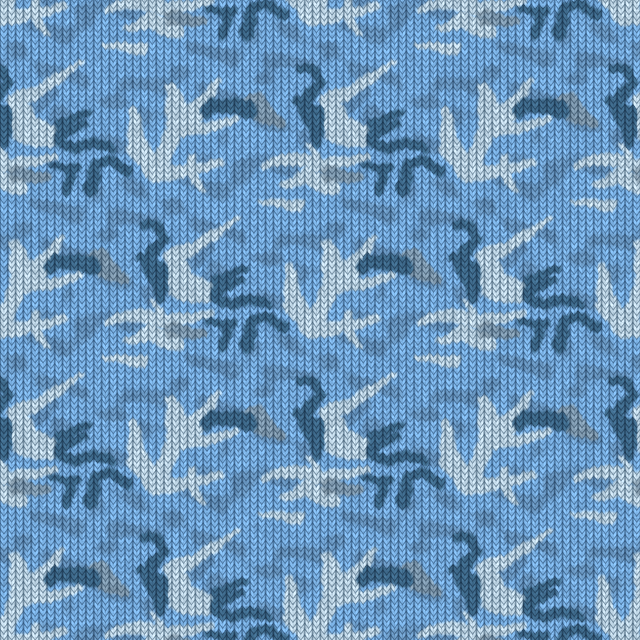
A three.js fragment shader for this pattern:

```glsl
// Blue camouflage in a half-drop repeat, knitted in fine stocking stitch.
varying vec2 vUv;

const float TILE = 48.83;              // repeat, in hundredths of the canvas
const vec2 STITCHES = vec2(81.92, 108.54); // columns and rows across the canvas
const float SLANT = 0.85;              // rise of a stitch leg, in rows
const float SNAP = 0.3;                // how far colour edges follow stitches
const float SOFT = 0.28;               // half width of a colour edge
const float GRAIN = 400.0;             // wool fibre cells across the canvas
const vec3 SKY = vec3(0.47, 0.685, 0.90);
const vec3 MID = vec3(0.40, 0.58, 0.76);
const vec3 PALE = vec3(0.73, 0.825, 0.905);
const vec3 GREY = vec3(0.50, 0.59, 0.67);
const vec3 DEEP = vec3(0.24, 0.41, 0.55);
const vec3 LIT = vec3(1.10, 1.08, 1.05); // tint on the crown of a stitch
const vec3 GAP = vec3(0.16, 0.28, 0.36); // tint deep between stitches

float hash(vec2 p) {
  vec3 q = fract(vec3(p.xyx) * 0.1031);
  q += dot(q, q.yzx + 33.33);
  return fract((q.x + q.y) * q.z);
}

// Nearest copy of a motif centre on the half-drop lattice, gently warped.
vec2 fold(vec2 p, vec2 centre) {
  vec2 q = p - centre;
  q -= floor(q.y / (0.5 * TILE) + 0.5) * 0.5 * TILE;
  q.x -= floor(q.x / TILE + 0.5) * TILE;
  return q + 0.14 * sin(q.yx * vec2(1.7, 1.4)) + 0.08 * sin(q.yx * 3.3 + 1.0);
}

// Distance to a tapered stroke from a to b.
float limb(vec2 p, vec2 a, vec2 b, float ra, float rb) {
  vec2 ab = b - a;
  float h = clamp(dot(p - a, ab) / dot(ab, ab), 0.0, 1.0);
  return length(p - a - ab * h) - mix(ra, rb, h);
}

float cover(float d) { return 1.0 - smoothstep(-SOFT, SOFT, d); }

// Soft horizontal smudges; wave numbers with an even sum keep the repeat.
float smudges(vec2 p) {
  vec2 q = p * 6.28319 / TILE;
  float n = sin(q.x + 5.0 * q.y + 1.6 * sin(2.0 * q.x + 2.0 * q.y));
  n += sin(3.0 * q.x - 7.0 * q.y + 1.3 * sin(4.0 * q.x + 2.0 * q.y) + 2.0);
  n += 0.7 * sin(5.0 * q.x + 9.0 * q.y + 1.2 * sin(3.0 * q.x - 5.0 * q.y));
  return smoothstep(0.2, 1.6, n);
}

vec3 camouflage(vec2 p) {
  float pale = 1e3, grey = 1e3, deep = 1e3;

  // Branching pale antler
  vec2 q = fold(p, vec2(50.7, 54.1));
  pale = min(pale, limb(q, vec2(-5.4, 4.1), vec2(-4.8, -1.7), 0.7, 1.7));
  pale = min(pale, limb(q, vec2(-4.8, -1.7), vec2(-1.7, -5.4), 1.7, 1.7));
  pale = min(pale, limb(q, vec2(0.6, 7.6), vec2(1.7, 2.6), 1.0, 2.2));
  pale = min(pale, limb(q, vec2(1.3, 2.0), vec2(-1.4, -4.5), 1.2, 1.4));
  pale = min(pale, limb(q, vec2(2.6, 1.9), vec2(7.8, 8.7), 1.9, 0.5));
  pale = min(pale, limb(q, vec2(-0.9, -5.6), vec2(3.5, -5.1), 1.4, 0.9));
  pale = min(pale, limb(q, vec2(3.5, -5.1), vec2(8.2, -3.9), 0.9, 0.6));
  pale = min(pale, limb(q, vec2(3.9, -3.2), vec2(3.5, -5.2), 0.6, 0.9));
  pale = min(pale, limb(q, vec2(3.5, -5.2), vec2(5.2, -8.0), 1.0, 0.5));
  pale = min(pale, limb(q, vec2(2.4, 1.4), vec2(7.4, 1.7), 1.2, 0.8));
  pale = min(pale, limb(q, vec2(7.4, 1.7), vec2(10.4, 3.0), 0.8, 0.6));

  // Dark arch with a grey tail
  q = fold(p, vec2(37.8, 82.8));
  deep = min(deep, limb(q, vec2(-5.7, -0.5), vec2(-4.6, 0.9), 0.9, 1.0));
  deep = min(deep, limb(q, vec2(-4.6, 0.9), vec2(0.9, 0.2), 1.0, 1.5));
  grey = min(grey, limb(q, vec2(2.0, 0.9), vec2(3.8, -0.8), 1.9, 1.6));
  grey = min(grey, limb(q, vec2(3.8, -0.8), vec2(6.4, -2.1), 1.4, 0.6));

  // Dark hook beside a pale plume
  q = fold(p, vec2(24.3, 59.6));
  deep = min(deep, limb(q, vec2(-1.8, 5.2), vec2(0.4, 5.2), 0.7, 0.8));
  deep = min(deep, limb(q, vec2(0.4, 5.2), vec2(1.3, 3.3), 0.8, 0.8));
  deep = min(deep, limb(q, vec2(1.3, 3.3), vec2(-0.5, 0.8), 0.8, 1.1));
  deep = min(deep, limb(q, vec2(-2.2, 0.2), vec2(0.3, -2.2), 0.8, 1.9));
  deep = min(deep, limb(q, vec2(0.3, -2.2), vec2(0.9, -6.3), 1.9, 0.7));
  pale = min(pale, limb(q, vec2(2.6, 0.2), vec2(6.2, 1.8), 1.4, 1.0));
  pale = min(pale, limb(q, vec2(6.2, 1.8), vec2(12.8, 6.2), 1.0, 0.4));
  pale = min(pale, limb(q, vec2(2.7, 0.0), vec2(4.4, -4.2), 1.4, 2.5));
  pale = min(pale, limb(q, vec2(4.4, -4.2), vec2(8.0, -5.4), 2.5, 1.7));
  float shadow = cover(limb(q, vec2(6.0, -0.4), vec2(8.5, 1.6), 1.2, 0.9));

  // Dark feather and curling tails
  q = fold(p, vec2(38.1, 52.3));
  deep = min(deep, limb(q, vec2(0.3, 5.8), vec2(-3.6, 4.0), 0.5, 1.0));
  deep = min(deep, limb(q, vec2(-0.2, 4.0), vec2(-3.6, 2.6), 0.5, 0.9));
  deep = min(deep, limb(q, vec2(-3.9, 3.8), vec2(-4.4, 1.4), 1.1, 0.9));
  deep = min(deep, limb(q, vec2(-4.4, 1.2), vec2(-1.7, 0.0), 0.9, 0.8));
  deep = min(deep, limb(q, vec2(-1.7, 0.0), vec2(0.9, 1.1), 0.8, 0.8));
  deep = min(deep, limb(q, vec2(0.9, 1.1), vec2(3.7, 0.1), 0.8, 0.8));
  deep = min(deep, limb(q, vec2(6.3, -3.4), vec2(3.9, -1.9), 0.9, 0.8));
  deep = min(deep, limb(q, vec2(3.9, -1.9), vec2(1.5, -2.2), 0.8, 0.8));
  deep = min(deep, limb(q, vec2(1.2, -2.6), vec2(0.5, -6.2), 0.9, 1.2));
  deep = min(deep, limb(q, vec2(-5.6, -2.6), vec2(-1.7, -3.0), 0.5, 0.8));
  deep = min(deep, limb(q, vec2(-2.6, -3.2), vec2(-3.2, -6.4), 0.9, 0.8));

  // Pale spread wing with a grey fold
  q = fold(p, vec2(48.8, 73.3));
  pale = min(pale, limb(q, vec2(-7.4, 0.9), vec2(-3.3, 2.0), 0.6, 1.0));
  pale = min(pale, limb(q, vec2(-3.3, 2.0), vec2(1.3, 0.9), 1.0, 1.1));
  pale = min(pale, limb(q, vec2(1.3, 0.9), vec2(8.5, 2.0), 1.1, 0.6));
  pale = min(pale, limb(q, vec2(-0.4, 3.9), vec2(1.3, 0.9), 0.4, 0.9));
  pale = min(pale, limb(q, vec2(-4.6, -2.2), vec2(-0.7, -0.9), 0.5, 1.4));
  pale = min(pale, limb(q, vec2(-0.7, -0.9), vec2(3.3, -2.7), 1.4, 1.2));
  pale = min(pale, limb(q, vec2(-8.5, -4.7), vec2(-2.2, -5.4), 0.3, 1.0));
  grey = min(grey, limb(q, vec2(2.6, -0.5), vec2(7.2, -1.1), 1.3, 0.7));

  vec3 c = mix(SKY, MID, max(smudges(p), shadow));
  c = mix(c, PALE, cover(pale));
  c = mix(c, GREY, 0.85 * cover(grey));
  return mix(c, DEEP, cover(deep));
}

void main() {
  // Two slanted legs per column form each V
  vec2 g = vUv * STITCHES;
  float side = abs(fract(g.x) - 0.5) * 2.0;
  float row = g.y - SLANT * side;
  vec2 leg = vec2(floor(2.0 * g.x), floor(row));
  vec2 middle = vec2(0.5 * leg.x + 0.25, leg.y + 0.5 + 0.5 * SLANT) / STITCHES;
  vec3 c = camouflage(100.0 * mix(vUv, middle, SNAP));

  // Gaps between rows, columns and legs, then uneven wool
  float rowGap = smoothstep(0.4, 1.0, abs(fract(row) - 0.5) * 2.0);
  float columnGap = smoothstep(0.55, 1.0, side);
  float wool = (1.0 - 0.45 * rowGap) * (1.0 - 0.5 * columnGap);
  wool *= 1.0 - 0.1 * (1.0 - smoothstep(0.0, 0.3, side));
  wool *= 1.0 + 0.14 * (hash(leg) - 0.5) + 0.14 * (hash(floor(vUv * GRAIN)) - 0.5);
  gl_FragColor = vec4(c * mix(GAP, LIT, wool), 1.0);
}
```
